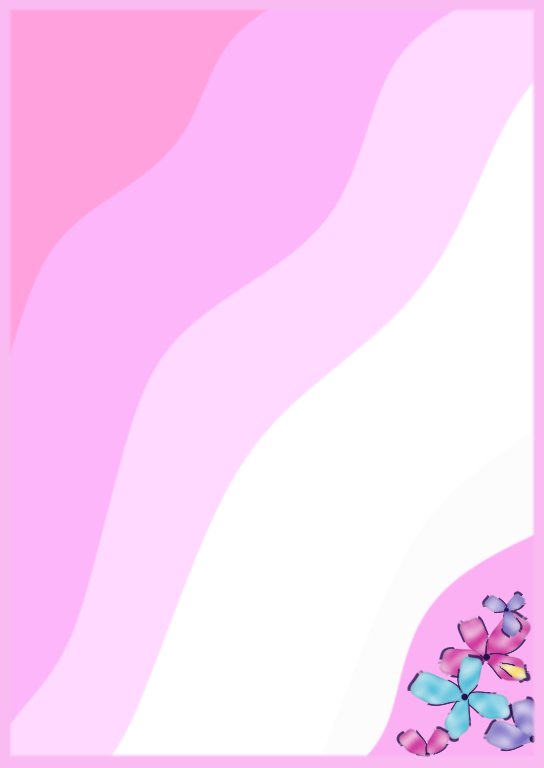
Give the GLSL for this background, as a Shadertoy shader.

```glsl
// Soft pink diagonal waves in a blurred frame, with watercolour flowers in the lower right corner.
#define CANVAS vec2(542.0, 768.0)   // design units, y measured downwards
#define FRAME_WIDTH 10.5
#define FRAME_BLUR 2.6
#define WAVE_BLUR 1.6
#define INK_WIDTH 0.8
#define ROSE vec3(1.00, 0.63, 0.865)
#define ORCHID vec3(0.99, 0.715, 0.975)
#define BLUSH vec3(1.00, 0.85, 1.00)
#define FRAME_PINK vec3(0.98, 0.73, 0.95)
#define CORNER_PINK vec3(0.98, 0.69, 0.95)
#define INK vec3(0.13, 0.07, 0.30)

// One smooth sideways step: s = (height, distance, softness)
float bend(float y, vec3 s) {
    return s.y * (0.5 + 0.5 * tanh((y - s.x) / s.z));
}

// Slanted line (start, slope) carried left by three bends
float edgeX(float y, vec2 line, vec3 a, vec3 b, vec3 c) {
    return line.x - line.y * y - bend(y, a) - bend(y, b) - bend(y, c);
}

// Coverage of the region to the right of a wavy edge
float rightOf(vec2 p, vec2 line, vec3 a, vec3 b, vec3 c) {
    float x = edgeX(p.y, line, a, b, c);
    float slope = edgeX(p.y + 1.0, line, a, b, c) - x;
    float dist = (p.x - x) / sqrt(1.0 + slope * slope);
    return smoothstep(-WAVE_BLUR, WAVE_BLUR, dist);
}

// Layered sines for uneven pigment
float wash(vec2 p) {
    return 0.5 + 0.25 * sin(p.x * 0.21 + 2.0 * sin(p.y * 0.13))
               + 0.25 * sin(p.y * 0.29 + 1.7 * sin(p.x * 0.17));
}

// Egg-shaped petal with pale patches and a broken ink outline
void paintPetal(inout vec3 col, vec2 p, vec2 root, float angle, vec2 size, vec3 tint) {
    float aa = CANVAS.y / iResolution.y;
    vec2 axis = vec2(cos(angle), sin(angle));
    vec2 q = vec2(dot(p - root, axis), dot(p - root, vec2(-axis.y, axis.x)));
    float along = clamp(q.x / size.x, 0.0, 1.0);
    vec2 e = vec2(2.0 * q.x / size.x - 1.0, q.y / (size.y * (0.5 + 0.7 * along)));
    float around = atan(e.y, e.x);
    float d = (length(e) - 1.0 - 0.06 * sin(around * 5.0 + angle)) * size.y;

    float pigment = clamp(0.2 + 0.75 * wash(p + 9.0 * angle) + 0.35 * (0.5 - along), 0.0, 1.0);
    vec3 paint = mix(mix(tint, vec3(1.0), 0.72), tint, pigment);
    paint *= 1.0 - 0.12 * smoothstep(-3.0, 0.0, d);
    col = mix(col, paint, 0.95 * (1.0 - smoothstep(-aa, aa, d)));

    float broken = smoothstep(-0.3, 0.3, sin(around * 3.0 + angle * 4.0) + 0.3 * sin(around * 17.0));
    float line = 1.0 - smoothstep(INK_WIDTH - 0.5 * aa, INK_WIDTH + 0.7 * aa, abs(d - 0.8));
    col = mix(col, INK, 0.8 * line * broken);
}

// Fan of petals around a root; angles in degrees, clockwise from the right
void paintFlower(inout vec3 col, vec2 p, vec2 root, int count, float first, float turn,
                 vec2 size, vec3 tint) {
    for (int i = 0; i < count; i++) {
        float k = float(i);
        vec2 petal = size * (1.0 - 0.15 * sin(2.4 * k));
        paintPetal(col, p, root, radians(first + turn * k), petal, tint);
    }
    float aa = CANVAS.y / iResolution.y;
    float heart = length(p - root) - 0.07 * size.x;
    col = mix(col, INK, 1.0 - smoothstep(-aa, aa, heart));
}

void mainImage(out vec4 fragColor, in vec2 fragCoord) {
    vec2 uv = fragCoord / iResolution.xy;
    vec2 p = vec2(uv.x, 1.0 - uv.y) * CANVAS;
    vec3 none = vec3(0.0, 0.0, 1.0);

    // Waves, from the upper left to the lower right
    vec3 col = ROSE;
    col = mix(col, ORCHID, rightOf(p, vec2(331.0, 0.3),
        vec3(0.0, 100.0, 40.0), vec3(194.0, 115.0, 49.0), none));
    col = mix(col, BLUSH, rightOf(p, vec2(539.0, 0.25),
        vec3(0.0, 140.0, 50.0), vec3(285.0, 164.0, 65.0), vec3(703.0, 64.0, 55.0)));
    col = mix(col, vec3(1.0), rightOf(p, vec2(611.0, 0.37),
        vec3(50.0, 66.0, 60.0), vec3(365.0, 145.0, 85.0), vec3(780.0, 35.0, 45.0)));
    col = mix(col, vec3(0.99), rightOf(p, vec2(783.0, 0.38),
        vec3(430.0, 176.0, 80.0), none, none));
    col = mix(col, CORNER_PINK, rightOf(p, vec2(788.0, 0.15),
        vec3(520.0, 290.0, 69.0), vec3(765.0, 52.0, 35.0), none));

    // Flowers
    vec3 violet = vec3(0.47, 0.43, 0.76);
    vec3 magenta = vec3(0.80, 0.20, 0.60);
    vec3 cyan = vec3(0.28, 0.74, 0.84);
    paintFlower(col, p, vec2(531.0, 739.0), 2, 187.0, 65.0, vec2(46.0, 15.0), violet);
    paintFlower(col, p, vec2(485.0, 657.0), 4, 170.0, 72.0, vec2(47.0, 15.0), magenta);
    paintPetal(col, p, vec2(499.0, 665.0), 0.42, vec2(28.0, 6.0), vec3(0.98, 0.88, 0.42));
    paintFlower(col, p, vec2(463.0, 697.0), 4, 18.0, 88.0, vec2(47.0, 14.0), cyan);
    paintFlower(col, p, vec2(426.0, 755.0), 2, 221.0, 86.0, vec2(33.0, 11.0), magenta);
    paintFlower(col, p, vec2(505.0, 610.0), 3, 205.0, 115.0, vec2(23.0, 8.0), violet);

    // Frame with a blurred inner edge
    vec2 margin = min(p, CANVAS - p);
    float inside = min(margin.x, margin.y + 0.5 - 2.5 * step(0.5, 1.0 - uv.y)) - FRAME_WIDTH;
    col = mix(FRAME_PINK, col, smoothstep(-FRAME_BLUR, FRAME_BLUR, inside));

    fragColor = vec4(col, 1.0);
}
```
